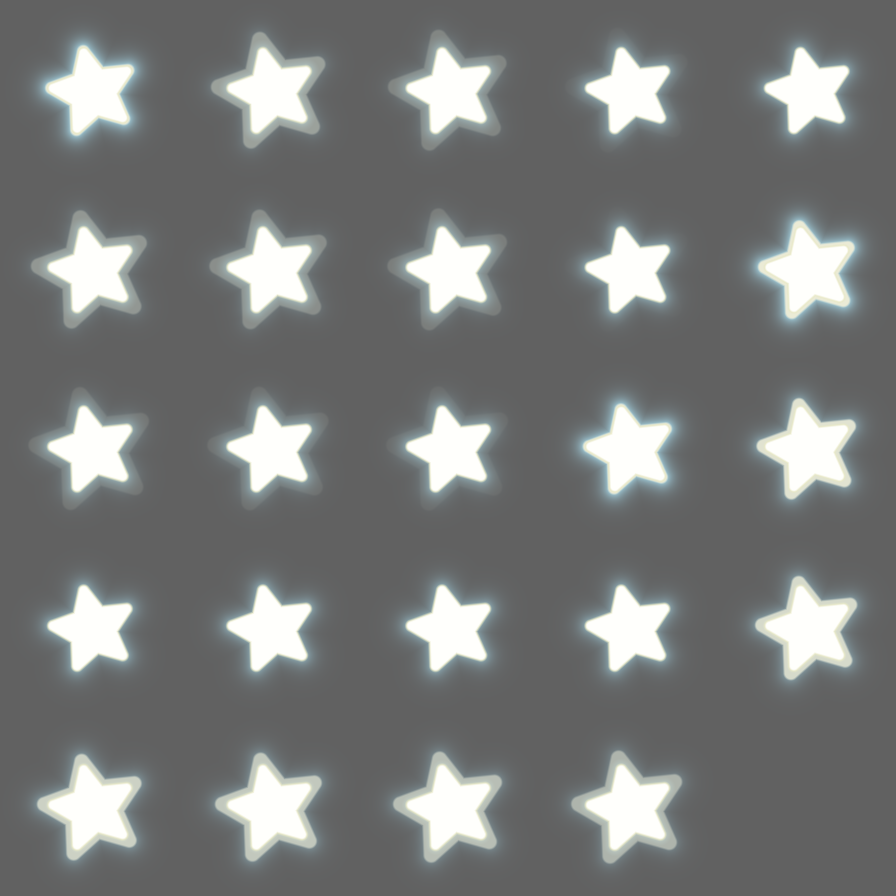
Write a Shadertoy shader that draws this pattern.

```glsl
const float GRID = 5.0;
const float FRAME_COUNT = 24.0;
const float FIRST_PULSE = 17.0;      // frame on which the halo leaves the star
const float HALO_LIFE = 18.5;        // frames until the halo has faded

// Lengths are fractions of the canvas height
const vec2  STAR_OFFSET = vec2(0.0034, -0.0023);
const float TIP_RADIUS = 0.0443;
const float NOTCH_RADIUS = 0.0215;
const float ROUNDING = 0.0065;
const float STAR_TILT = 1.798;
const float RIM_WIDTH = 0.003;
const float GLOW_WIDTH = 0.0088;
const float GLOW_STRENGTH = 0.55;
const float PULSE_GLOW = 0.85;
const float HALO_MAX_SCALE = 1.44;
const float HALO_GROWTH = 0.31;
const float EDGE_SOFTNESS = 0.0016;

const vec3 BACKGROUND = vec3(0.38);
const vec3 GLOW_COLOR = vec3(0.64, 0.82, 0.88);
const vec3 HALO_COLOR = vec3(0.92, 0.92, 0.84);
const vec3 RIM_COLOR  = vec3(0.91, 0.91, 0.77);
const vec3 STAR_COLOR = vec3(1.0, 1.0, 0.99);

const float PI = 3.14159;

// Signed distance to a five-pointed star with rounded tips
float starDistance(vec2 p) {
    float sector = 2.0 * PI / 5.0;
    float angle = atan(p.y, p.x) - STAR_TILT;
    angle = abs(mod(angle + 0.5 * sector, sector) - 0.5 * sector);
    vec2 q = length(p) * vec2(cos(angle), sin(angle));
    vec2 tip = vec2(TIP_RADIUS, 0.0);
    vec2 edge = NOTCH_RADIUS * vec2(cos(0.5 * sector), sin(0.5 * sector)) - tip;
    vec2 rel = q - tip;
    float along = clamp(dot(rel, edge) / dot(edge, edge), 0.0, 1.0);
    float side = edge.y * rel.x - edge.x * rel.y;
    return length(rel - edge * along) * sign(side) - ROUNDING;
}

// Frames fill the grid in growing L-shaped shells from the top left
float frameIndex(vec2 cell) {
    float col = cell.x;
    float row = GRID - 1.0 - cell.y;
    float shell = max(col, row);
    return shell * shell + (row < shell ? row : shell + col);
}

float coverage(float d, float softness) {
    return 1.0 - smoothstep(-softness, softness, d);
}

void mainImage(out vec4 fragColor, in vec2 fragCoord) {
    vec2 grid = fragCoord / iResolution.y * GRID;
    vec2 cell = floor(grid);
    vec2 p = (fract(grid) - 0.5) / GRID - STAR_OFFSET;
    float softness = max(EDGE_SOFTNESS, 0.75 / iResolution.y);
    float frame = frameIndex(cell);
    float visible = step(frame, FRAME_COUNT - 0.5);

    // Halo state: frames 0 and 11 sit at the start of a pulse
    bool starting = frame < 0.5 || abs(frame - 11.0) < 0.5;
    float age = starting ? -1.0 : mod(frame - FIRST_PULSE, FRAME_COUNT);
    float remaining = max(1.0 - age / HALO_LIFE, 0.0);
    float haloScale = HALO_MAX_SCALE - HALO_GROWTH * remaining * remaining;
    float haloOpacity = min(pow(remaining, 1.8), 1.0);
    if (starting) haloScale = 1.04;

    float star = starDistance(p);
    float halo = starDistance(p / haloScale) * haloScale;

    // Blue glow around the star and around a bright halo
    float strength = age < 0.5 ? PULSE_GLOW : GLOW_STRENGTH;
    float glow = exp(-max(star, 0.0) / GLOW_WIDTH);
    glow = max(glow, haloOpacity * exp(-max(halo, 0.0) / GLOW_WIDTH));
    vec3 color = mix(BACKGROUND, GLOW_COLOR, visible * strength * glow);

    // Expanding halo, then the star with its cream rim
    color = mix(color, HALO_COLOR, visible * haloOpacity * coverage(halo, softness));
    vec3 fill = mix(RIM_COLOR, STAR_COLOR, smoothstep(0.0, RIM_WIDTH, -star));
    color = mix(color, fill, visible * coverage(star, softness));

    fragColor = vec4(color, 1.0);
}
```
